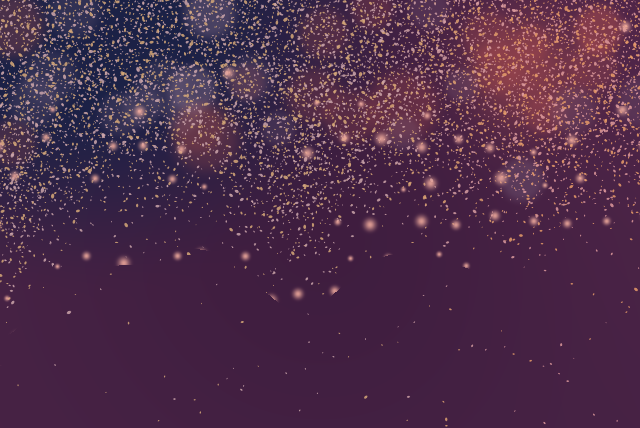
This background is drawn by a Shadertoy shader. Its source:

```glsl
// Drifting gold and rose dust over a plum night sky with soft bokeh lights.
#define PLUM vec3(0.282, 0.138, 0.272)
#define DEEP_PLUM vec3(0.246, 0.115, 0.248)
#define NAVY vec3(0.105, 0.128, 0.275)
#define EMBER vec3(0.76, 0.34, 0.31)
#define MAUVE vec3(0.52, 0.43, 0.54)
#define GOLD vec3(0.84, 0.66, 0.47)
#define ROSE vec3(0.80, 0.65, 0.67)
#define SPARK vec3(0.93, 0.66, 0.61)
#define SPARK_CELL 0.088
#define BOKEH_COUNT 26

float hash(vec2 p) {
    return fract(sin(dot(p, vec2(127.1, 311.7))) * 43758.5453);
}

vec2 hash2(vec2 p) {
    return vec2(hash(p), hash(p + 37.7));
}

float bump(float x, float center, float width) {
    float d = (x - center) / width;
    return exp(-d * d);
}

// Soft-edged disc of light
float disc(vec2 p, vec2 center, float radius) {
    return smoothstep(radius * 1.15, radius * 0.55, length(p - center));
}

// Lower limit of the dust, with three hanging tufts
float dustEdge(float x) {
    return 0.42 - 0.21 * bump(x, 0.0, 0.13) - 0.14 * bump(x, 0.70, 0.13)
                - 0.06 * bump(x, 1.22, 0.12);
}

vec3 sky(vec2 p) {
    float hollow = exp(-2.5 * dot(p - vec2(0.75, 0.45), p - vec2(0.75, 0.45)));
    vec3 color = mix(PLUM, DEEP_PLUM, hollow);
    color += vec3(0.035, 0.01, 0.015) * smoothstep(0.8, 1.5, p.x) * p.y;
    float night = smoothstep(1.05, 0.3, length((p - vec2(0.15, 1.0)) / vec2(0.85, 0.68)));
    return mix(color, NAVY, night);
}

vec3 addBokeh(vec3 color, vec2 p) {
    // Broad lights that set the composition
    color = mix(color, EMBER, 0.50 * bump(length(p - vec2(1.23, 0.83)), 0.0, 0.13));
    color = mix(color, EMBER, 0.42 * disc(p, vec2(1.40, 0.93), 0.065));
    color = mix(color, EMBER, 0.24 * disc(p, vec2(0.48, 0.68), 0.092));
    color = mix(color, EMBER, 0.26 * disc(p, vec2(0.94, 0.75), 0.095));
    color = mix(color, EMBER, 0.28 * disc(p, vec2(0.03, 0.94), 0.085));
    color = mix(color, MAUVE, 0.45 * disc(p, vec2(0.45, 0.79), 0.063));
    color = mix(color, MAUVE, 0.42 * disc(p, vec2(0.49, 0.97), 0.068));
    color = mix(color, MAUVE, 0.32 * disc(p, vec2(1.22, 0.58), 0.058));
    // Fainter lights strewn along the top
    for (int i = 0; i < BOKEH_COUNT; i++) {
        float k = float(i);
        vec2 rnd = hash2(vec2(k, 4.3));
        vec2 center = vec2(1.5 * (k + rnd.x) / float(BOKEH_COUNT), 1.0 - 0.36 * rnd.y);
        float warm = step(0.5, hash(vec2(k, 9.1)));
        float radius = mix(0.045, 0.075, hash(vec2(k, 2.6)));
        color = mix(color, mix(MAUVE, EMBER, warm), 0.21 * disc(p, center, radius));
    }
    return color;
}

// One grid of randomly turned oval flecks
vec3 addDust(vec3 color, vec2 p, float cell, float radius, float amount, float seed) {
    float turn = 0.35 + seed;
    vec2 q = mat2(cos(turn), sin(turn), -sin(turn), cos(turn)) * p / cell;
    vec2 id = floor(q);
    vec2 rnd = hash2(id + seed * 17.0);
    vec2 offset = (fract(q) - 0.25 - 0.5 * rnd) * cell;
    float angle = 6.2832 * hash(id + seed + 5.2);
    vec2 axis = vec2(cos(angle), sin(angle));
    vec2 oval = vec2(dot(offset, axis), dot(offset, vec2(-axis.y, axis.x)) * 1.5);
    float size = radius * mix(0.55, 1.15, hash(id + seed + 8.4));
    float aa = 0.8 / iResolution.y;
    float fleck = smoothstep(size + aa, size - aa, length(oval));
    float edge = dustEdge(p.x);
    float density = amount * pow(smoothstep(edge - 0.05, edge + 0.40, p.y), 1.3);
    float present = step(hash(id + seed + 2.9), density);
    vec3 tint = mix(GOLD, ROSE, step(0.48, hash(id + seed + 6.6)));
    tint += vec3(0.07, -0.05, -0.06) * smoothstep(0.8, 1.3, p.x);
    return mix(color, tint, 0.85 * fleck * present);
}

// Glowing rose sparks in a band below the bokeh
vec3 addSparks(vec3 color, vec2 p) {
    vec2 q = p / SPARK_CELL;
    q.x += 0.5 * mod(floor(q.y), 2.0);
    vec2 id = floor(q);
    vec2 offset = (fract(q) - 0.28 - 0.44 * hash2(id + 3.1)) * SPARK_CELL;
    float size = mix(0.006, 0.016, hash(id + 12.4));
    float d = length(offset) / size;
    float light = 0.88 * exp(-1.5 * d * d) * smoothstep(1.9, 0.9, d);
    float edge = dustEdge(p.x);
    float band = smoothstep(edge - 0.08, edge + 0.03, p.y) * smoothstep(0.86, 0.66, p.y);
    float present = step(hash(id + 21.7), 0.62 * band);
    return mix(color, SPARK, light * present);
}

void mainImage(out vec4 fragColor, in vec2 fragCoord) {
    vec2 p = fragCoord / iResolution.y;
    vec3 color = addBokeh(sky(p), p);
    // Dust from fine grains to large flecks
    for (int i = 0; i < 5; i++) {
        float k = float(i);
        color = addDust(color, p, 0.0105 + 0.0026 * k, 0.0019 + 0.0008 * k, 0.62 - 0.07 * k, k * 1.3);
    }
    color = addSparks(color, p);
    fragColor = vec4(color, 1.0);
}
```
